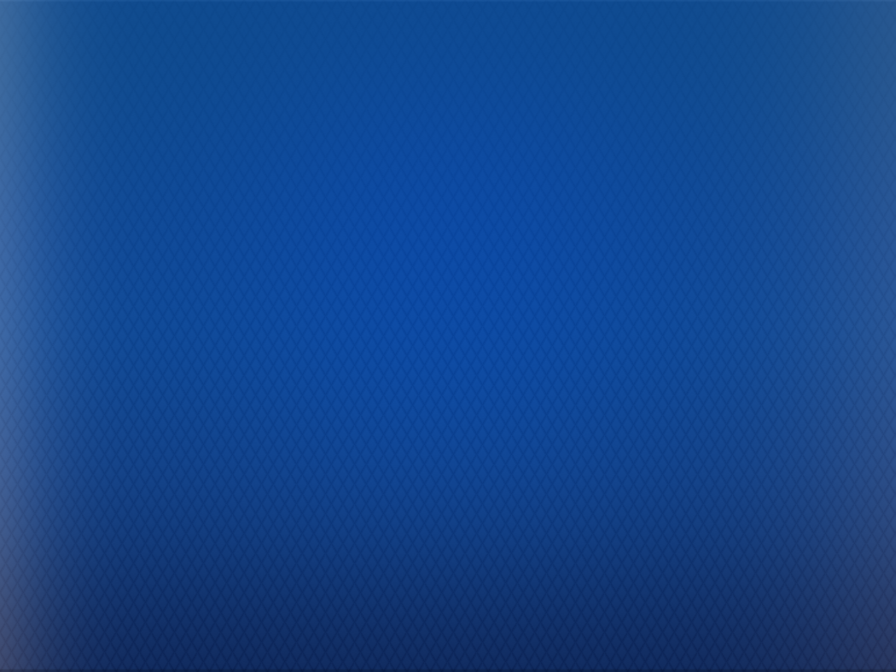
A Shadertoy shader for this background:

```glsl
#define GLOW_CENTER vec2(0.50, 0.60)
#define GLOW_SIZE vec2(0.27, 0.33)
#define GLOW_STRENGTH 0.9
#define LEFT_FALLOFF 0.065
#define RIGHT_FALLOFF 0.12
#define DIAMOND_SIZE vec2(0.0173, 0.0294)
#define LINE_WIDTH 0.13
#define LINE_DEPTH 0.035
#define FACET_DEPTH 0.02
#define GRAIN 0.004

const vec3 TOP_BLUE = vec3(0.058, 0.290, 0.550);
const vec3 MID_BLUE = vec3(0.060, 0.280, 0.570);
const vec3 LOW_BLUE = vec3(0.070, 0.245, 0.510);
const vec3 FLOOR_NAVY = vec3(0.062, 0.155, 0.350);
const vec3 GLOW_BLUE = vec3(0.045, 0.288, 0.650);
const vec3 LEFT_HAZE = vec3(0.175, 0.120, 0.065);
const vec3 RIGHT_HAZE = vec3(0.095, 0.050, 0.010);

float hash(vec2 p) {
    return fract(sin(dot(p, vec2(12.9898, 78.233))) * 43758.5453);
}

// Vertical ramp from navy floor to blue top
vec3 backdrop(float y) {
    vec3 color = mix(FLOOR_NAVY, LOW_BLUE, smoothstep(-0.06, 0.34, y));
    color = mix(color, MID_BLUE, smoothstep(0.25, 0.55, y));
    return mix(color, TOP_BLUE, smoothstep(0.60, 0.95, y));
}

// Signed brightness of the diamond weave: dark seams, softly lit facets
float diamondWeave(vec2 p, float pixel) {
    vec2 q = p / DIAMOND_SIZE;
    vec2 cell = fract(vec2(q.x + q.y, q.x - q.y));
    vec2 edge = min(cell, 1.0 - cell);
    float blur = pixel / DIAMOND_SIZE.x;
    float seam = 1.0 - smoothstep(0.0, LINE_WIDTH + blur, min(edge.x, edge.y));
    float facet = 0.5 * (cell.x - cell.y);
    return FACET_DEPTH * facet + LINE_DEPTH * (0.35 - seam);
}

void mainImage(out vec4 fragColor, in vec2 fragCoord) {
    vec2 uv = fragCoord / iResolution.xy;
    vec2 p = fragCoord / iResolution.y;
    float pixel = 1.0 / iResolution.y;

    // Backdrop and central glow
    vec3 color = backdrop(uv.y);
    vec2 offset = (uv - GLOW_CENTER) / GLOW_SIZE;
    color = mix(color, GLOW_BLUE, GLOW_STRENGTH * exp(-dot(offset, offset)));

    // Pale haze along both sides
    float left = uv.x / LEFT_FALLOFF;
    float right = (1.0 - uv.x) / RIGHT_FALLOFF;
    color += LEFT_HAZE * exp(-left * sqrt(left + 0.3));
    color += RIGHT_HAZE * exp(-right * sqrt(right + 0.3));

    // Weave fades towards the top
    float fade = mix(1.0, 0.35, smoothstep(0.35, 1.0, uv.y));
    color += vec3(0.5, 0.8, 1.0) * diamondWeave(p, pixel) * fade;

    // Light rim above, dark rim below
    color += 0.035 * smoothstep(0.996, 1.0, uv.y);
    color *= 1.0 - 0.2 * (1.0 - smoothstep(0.002, 0.006, uv.y));

    // Fine grain against banding
    color += GRAIN * (hash(floor(uv * 600.0)) - 0.5);
    fragColor = vec4(clamp(color, 0.0, 1.0), 1.0);
}
```
